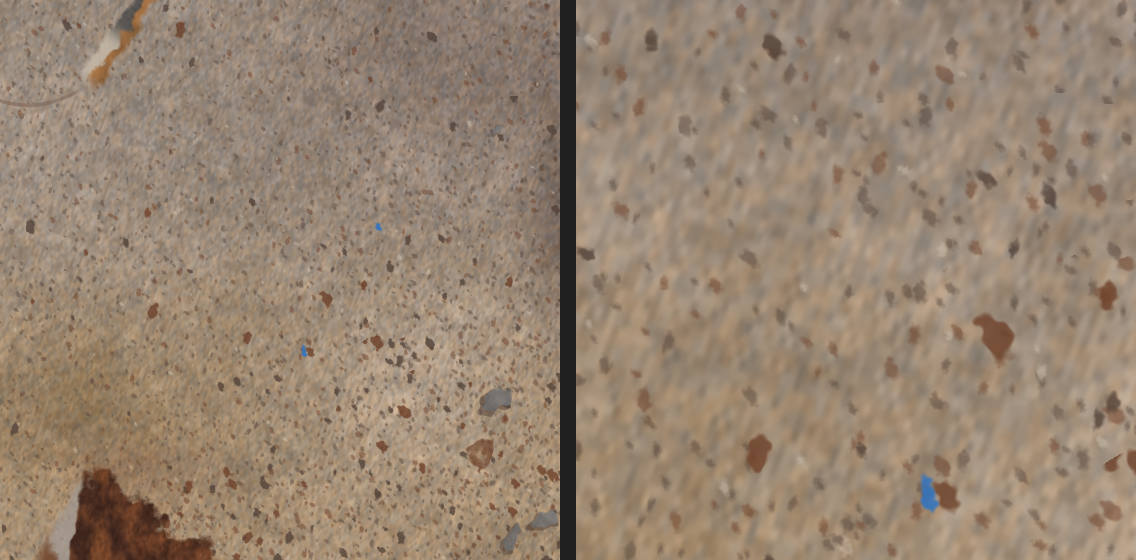
Left, the full canvas; right, a detail of the centre.
Write a Shadertoy shader that draws this texture.

```glsl
const vec3 GREY_SAND  = vec3(0.605, 0.545, 0.490);
const vec3 TAN_SAND   = vec3(0.645, 0.555, 0.450);
const vec3 OCHRE_SAND = vec3(0.560, 0.465, 0.345);
const vec3 PALE_SAND  = vec3(0.690, 0.620, 0.550);
const vec3 DAMP_SAND  = vec3(0.530, 0.465, 0.425);
const vec3 SHADE      = vec3(0.360, 0.300, 0.270);
const vec3 DARK_SPECK = vec3(0.310, 0.245, 0.210);
const vec3 RUST_SPECK = vec3(0.430, 0.255, 0.165);
const vec3 PALE_CHIP  = vec3(0.780, 0.730, 0.660);
const vec3 RUST_DARK  = vec3(0.230, 0.130, 0.100);
const vec3 RUST_LIGHT = vec3(0.460, 0.260, 0.150);
const vec3 ORANGE     = vec3(0.590, 0.380, 0.190);
const vec3 SLATE      = vec3(0.460, 0.465, 0.470);
const vec3 BLUE_FLAKE = vec3(0.200, 0.450, 0.740);
const vec2 GRAIN_FREQ = vec2(230.0, 135.0);
const float GRAIN_CONTRAST = 0.30;
const float GRAIN_TILT = 0.35;
const float EDGE = 0.0016;

float hash(vec2 p) {
    vec3 q = fract(p.xyx * 0.1031);
    q += dot(q, q.yzx + 33.33);
    return fract((q.x + q.y) * q.z);
}

float noise(vec2 p) {
    vec2 i = floor(p), f = fract(p);
    f = f * f * (3.0 - 2.0 * f);
    return mix(mix(hash(i), hash(i + vec2(1, 0)), f.x),
               mix(hash(i + vec2(0, 1)), hash(i + vec2(1, 1)), f.x), f.y);
}

float fbm(vec2 p) {
    float sum = 0.0, amp = 0.5;
    for (int i = 0; i < 5; i++) {
        sum += amp * noise(p);
        p = mat2(0.8, 0.6, -0.6, 0.8) * p * 2.03 + 17.0;
        amp *= 0.5;
    }
    return sum / 0.97;
}

mat2 rotation(float a) { return mat2(cos(a), sin(a), -sin(a), cos(a)); }

// Soft round falloff around a centre
float glow(vec2 uv, vec2 centre, vec2 size) {
    vec2 d = (uv - centre) / size;
    return exp(-dot(d, d));
}

// Ragged ellipse mask, long axis along its local y
float blob(vec2 d, vec2 size, float angle, float seed) {
    d = rotation(angle) * d;
    float ragged = 0.7 * (noise(d / size.x * 1.3 + seed) - 0.5);
    float dist = (length(d / size) - 1.0 + ragged) * size.x;
    return 1.0 - smoothstep(-EDGE, EDGE, dist);
}

// Scattered grains: one candidate per cell, kept by density
float specks(vec2 uv, float cells, float radius, float density, float seed) {
    vec2 cell = floor(uv * cells);
    float mask = 0.0;
    for (int y = -1; y <= 1; y++)
    for (int x = -1; x <= 1; x++) {
        vec2 id = cell + vec2(x, y), key = id + seed;
        if (hash(key) > density) continue;
        vec2 centre = (id + vec2(hash(key + 71.3), hash(key + 137.7))) / cells;
        float r = radius * mix(0.45, 1.2, pow(hash(key + 211.1), 2.0));
        float angle = (hash(key + 307.9) - 0.7) * 1.6;
        mask = max(mask, blob(uv - centre, r * vec2(0.8, 1.3), angle, seed + id.x));
    }
    return mask;
}

void mainImage(out vec4 fragColor, in vec2 fragCoord) {
    vec2 uv = fragCoord / iResolution.xy;
    float patches = fbm(uv * 7.0 + 3.0), rough = fbm(uv * 38.0 + 40.0);
    float lowRight = glow(uv, vec2(0.82, 0.18), vec2(0.36, 0.32));

    // Broad ground tones
    vec3 col = mix(TAN_SAND, GREY_SAND, smoothstep(0.2, 0.75, uv.y + 0.3 * (patches - 0.5)));
    col = mix(col, OCHRE_SAND, 0.75 * glow(uv, vec2(0.16, 0.27), vec2(0.22, 0.16)));
    col = mix(col, PALE_SAND, 0.6 * glow(uv, vec2(0.74, 0.3), vec2(0.22, 0.18)));
    col = mix(col, DAMP_SAND, 0.85 * glow(uv, vec2(0.86, 0.9), vec2(0.38, 0.24)));
    col = mix(col, SHADE, 0.75 * glow(uv, vec2(1.04, 0.62), vec2(0.09, 0.2)));
    col *= 1.0 + 0.22 * (patches - 0.5) + 0.2 * (rough - 0.5);

    // Fine slanted grain with slight tint changes
    vec2 g = rotation(GRAIN_TILT) * uv;
    float grain = 0.65 * noise(g * GRAIN_FREQ) + 0.35 * noise(g * GRAIN_FREQ * 0.5 + 90.0);
    col *= 1.0 + GRAIN_CONTRAST * (grain - 0.5);
    col += vec3(0.05, 0.0, -0.05) * (noise(g * GRAIN_FREQ * 0.7 + 55.0) - 0.5);

    // Grit, rust crumbs and pale chips
    float rustField = glow(uv, vec2(0.38, 0.06), vec2(0.16, 0.1));
    float clumps = smoothstep(0.4, 0.7, patches);
    col = mix(col, DARK_SPECK, 0.45 * specks(uv, 95.0, 0.0038, 0.10 + 0.12 * clumps + 0.1 * lowRight, 11.0));
    col = mix(col, RUST_SPECK, 0.5 * specks(uv, 80.0, 0.0045, 0.06 + 0.25 * rustField + 0.12 * lowRight, 29.0));
    col = mix(col, DARK_SPECK, 0.75 * specks(uv, 34.0, 0.0075, 0.03 + 0.25 * lowRight + 0.3 * rustField, 47.0));
    col = mix(col, RUST_SPECK, 0.8 * specks(uv, 26.0, 0.0095, 0.01 + 0.16 * lowRight + 0.5 * rustField, 63.0));
    col = mix(col, PALE_CHIP, 0.6 * specks(uv, 60.0, 0.0035, 0.035, 83.0));

    // Rusted plate with a pale flank at the lower left
    float wobble = 0.05 * (rough - 0.5);
    float flank = uv.x - 0.122 - 0.18 * uv.y + 0.3 * wobble;
    float slope = 0.172 - 0.72 * (uv.x - 0.15) - uv.y + 2.2 * wobble;
    col = mix(col, RUST_LIGHT, 0.45 * glow(uv, vec2(0.25, 0.16), vec2(0.1, 0.06)) * rough);
    float strip = smoothstep(-0.07 + 0.42 * uv.y, -0.045 + 0.35 * uv.y, flank) * (1.0 - smoothstep(0.13, 0.17, uv.y));
    vec3 flankColor = mix(RUST_SPECK, vec3(0.64, 0.60, 0.57), smoothstep(-0.05, -0.025, flank + wobble));
    col = mix(col, flankColor, 0.8 * strip * (1.0 - smoothstep(0.0, 0.006, flank)));
    vec3 rust = mix(RUST_DARK, RUST_LIGHT, smoothstep(0.25, 0.75, fbm(uv * vec2(34.0, 24.0) + 8.0)));
    rust *= 0.8 + 0.4 * grain;
    col = mix(col, rust, 0.95 * smoothstep(-0.003, 0.003, flank) * smoothstep(-0.012, 0.018, slope));

    // Orange and slate streak at the upper left, with a thin curved trace
    vec2 axis = normalize(vec2(0.12, 0.175)), s = uv - vec2(0.15, 0.84);
    float along = dot(s, axis), across = s.x * axis.y - s.y * axis.x + 0.6 * wobble;
    float ends = smoothstep(0.0, 0.035, along);
    vec3 streak = mix(mix(PALE_CHIP, SLATE * 0.6, smoothstep(0.09, 0.14, along)), ORANGE * (0.7 + 0.6 * rough), smoothstep(-0.003, 0.006, across));
    col = mix(col, streak, 0.8 * ends * (1.0 - smoothstep(0.012, 0.024, abs(across))));
    float trace = abs(uv.y - 0.812 - 3.2 * pow(uv.x - 0.05, 2.0));
    col = mix(col, vec3(0.49, 0.39, 0.34), 0.6 * (1.0 - smoothstep(0.002, 0.005, trace)) * (1.0 - smoothstep(0.13, 0.15, uv.x)));

    // Larger stones (x, y, radius, angle) and blue flakes
    vec4 stones[4] = vec4[4](vec4(0.89, 0.29, 0.026, 1.3), vec4(0.915, 0.04, 0.017, 0.4),
                             vec4(0.887, 0.768, 0.009, 0.9), vec4(0.97, 0.07, 0.02, 1.2));
    for (int i = 0; i < 4; i++) {
        vec4 st = stones[i];
        vec2 size = st.z * vec2(0.8, 1.5);
        col = mix(col, DARK_SPECK, 0.5 * blob(uv - st.xy + 0.2 * st.z, size, st.w, float(i)));
        col = mix(col, SLATE * (0.75 + 0.5 * rough), 0.75 * blob(uv - st.xy, size * 0.85, st.w, float(i)));
    }
    col = mix(col, RUST_SPECK, 0.7 * blob(uv - vec2(0.857, 0.19), vec2(0.02, 0.03), 0.3, 5.0) * smoothstep(0.3, 0.6, rough));
    for (int i = 0; i < 2; i++) {
        vec2 centre = mix(vec2(0.675, 0.595), vec2(0.543, 0.373), float(i));
        col = mix(col, BLUE_FLAKE, 0.9 * blob(uv - centre, vec2(0.005, 0.009), -0.25, float(i)));
    }

    fragColor = vec4(clamp(col, 0.0, 1.0), 1.0);
}
```
